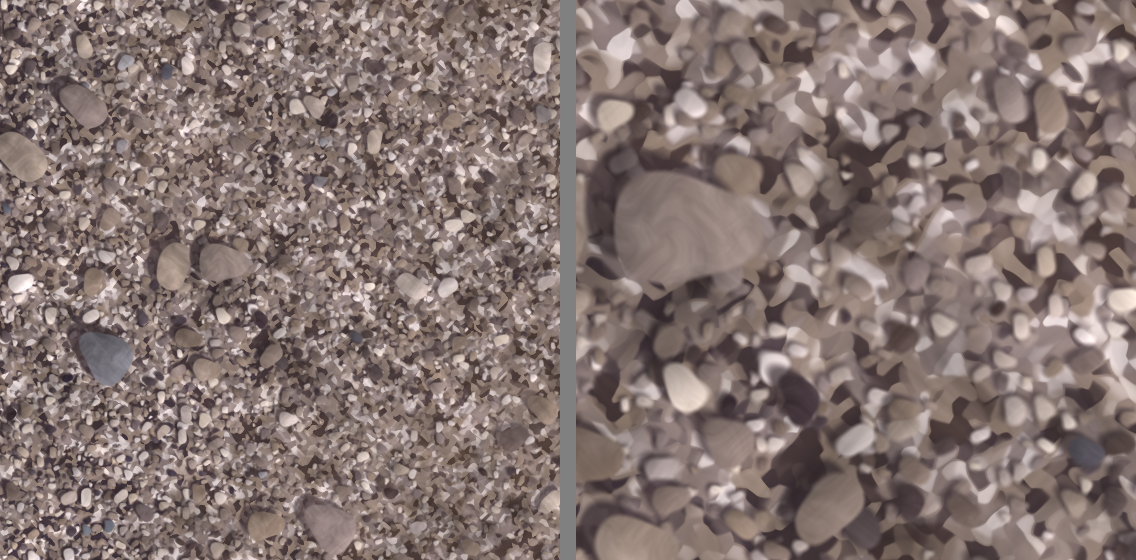
Left, the full canvas; right, a detail of the centre.
Write a WebGL 1 fragment shader that draws this texture.

```glsl
precision highp float;
// Gravelly brown soil: soft grit with scattered pebbles lit from the lower right.

uniform vec2 u_resolution;

vec2 hash2(vec2 p) {
  vec3 q = fract(p.xyx * vec3(0.1031, 0.1030, 0.0973));
  q += dot(q, q.yzx + 33.33);
  return fract((q.xx + q.yz) * q.zy);
}

// Soft irregular patches from layered, warped sines, about -1 to 1
float patches(vec2 p) {
  float sum = 0.0, weight = 0.5;
  for (int i = 0; i < 4; i++) {
    p += 0.7 * sin(p.yx * 1.3 + 1.7);
    sum += weight * sin(p.x) * sin(p.y + 0.8);
    p = mat2(1.5, 1.1, -1.1, 1.5) * p + 2.3;
    weight *= 0.6;
  }
  return sum;
}

// Share of loose pebbles: coarse at the left, packed fine soil at the right
float coarseness(vec2 uv) {
  return clamp(0.85 - 0.65 * uv.x + 0.4 * patches(uv * 6.0), 0.0, 1.0);
}

vec3 mineralColor(float tone, float hue, float coarse) {
  vec3 dark = mix(vec3(0.25, 0.19, 0.18), vec3(0.21, 0.175, 0.22), coarse);
  vec3 color = mix(dark, vec3(0.52, 0.455, 0.43), smoothstep(0.0, 0.42, tone));
  color = mix(color, vec3(0.83, 0.78, 0.76), smoothstep(0.5, 1.0, tone));
  vec3 tint = mix(vec3(0.015, 0.005, -0.02), vec3(-0.01, -0.005, 0.02), hue);
  return color + tint;
}

// Cellular grit tone with blurred borders between the grains
float gritTone(vec2 uv, float scale) {
  vec2 p = uv * scale;
  p += 0.3 * sin(p.yx * 1.9);
  float sum = 0.0, total = 0.0001;
  for (int j = -1; j <= 1; j++) {
    for (int i = -1; i <= 1; i++) {
      vec2 id = floor(p) + vec2(i, j);
      vec2 q = p - id - hash2(id + 11.0);
      float weight = exp(-11.0 * dot(q, q));
      sum += weight * hash2(id + 71.0 + scale).x;
      total += weight;
    }
  }
  return sum / total - 0.5;
}

// Signed distance to a lumpy stone of the given radius and stretch
float stoneDistance(vec2 q, float radius, float stretch, float angle) {
  float c = cos(angle), s = sin(angle);
  q = mat2(c, s, -s, c) * q;
  q += 0.16 * radius * sin(q.yx * 2.6 / radius + angle * 3.0);
  return length(q * vec2(1.0, stretch)) - radius;
}

// One layer of pebbles, each with a shadow toward the upper left
vec3 scatter(vec3 color, vec2 uv, float scale, float density, float contrast) {
  vec2 p = uv * scale;
  float soft = 0.0024 * scale;
  for (int j = -1; j <= 1; j++) {
    for (int i = -1; i <= 1; i++) {
      vec2 id = floor(p) + vec2(i, j);
      vec2 place = hash2(id + scale), shape = hash2(id + scale + 57.0);
      vec2 traits = hash2(id + scale + 131.0), chance = hash2(id + scale + 211.0);
      float coarse = coarseness(id / scale);
      if (chance.x > density * mix(0.45, 1.3, coarse)) continue;

      vec2 q = p - id - 0.2 - 0.6 * place;
      float radius = mix(0.22, 0.46, shape.x * sqrt(shape.x));
      float stretch = 1.0 + 0.5 * shape.y;
      float angle = 6.28 * chance.y;
      vec2 shadowShift = vec2(0.45, -0.36) * radius;
      float shade = stoneDistance(q + shadowShift, radius, stretch, angle);
      float body = stoneDistance(q, radius, stretch, angle);
      float shadow = 1.0 - smoothstep(-soft * 1.5, soft * 1.5, shade);
      color = mix(color, vec3(0.2, 0.155, 0.175), mix(0.4, 0.85, coarse) * shadow);

      float tone = mix(0.52, pow(traits.x, 0.8), contrast);
      vec3 stone = mineralColor(tone, traits.y, coarse);
      float bluish = step(0.93, traits.y) * step(scale, 40.0) * coarse;
      stone = mix(stone, vec3(0.32, 0.37, 0.44), 0.6 * bluish);
      stone *= 1.0 + 0.16 * dot(q, vec2(0.7, -0.7)) / radius;
      stone += 0.07 * patches(uv * 90.0 + place * 9.0);
      color = mix(color, stone, 1.0 - smoothstep(-soft, soft, body));
    }
  }
  return color;
}

void main() {
  vec2 uv = gl_FragCoord.xy / u_resolution.y;
  float coarse = coarseness(uv);

  // Soft ground of fine and middling clumps
  float fine = gritTone(uv, 105.0), clumps = gritTone(uv, 46.0);
  float tone = 0.44 + 0.85 * fine + mix(0.35, 0.75, coarse) * clumps;
  vec3 color = mineralColor(tone, 0.5 + clumps, coarse);

  // Fine to large, so bigger stones lie on top
  color = scatter(color, uv, 76.0, 0.4, 0.9);
  color = scatter(color, uv, 48.0, 0.36, 1.0);
  color = scatter(color, uv, 29.0, 0.26, 1.0);
  color = scatter(color, uv, 17.0, 0.14, 0.8);
  color = scatter(color, uv, 9.0, 0.05, 0.35);

  // Dusty soil flattens the packed areas; broad patches vary the light
  color = mix(color, vec3(0.52, 0.45, 0.42), 0.2 * (1.0 - coarse));
  color *= 1.05 + 0.14 * patches(uv * 13.0) + 0.2 * patches(uv * 42.0);
  gl_FragColor = vec4(clamp(color, 0.0, 1.0), 1.0);
}
```
